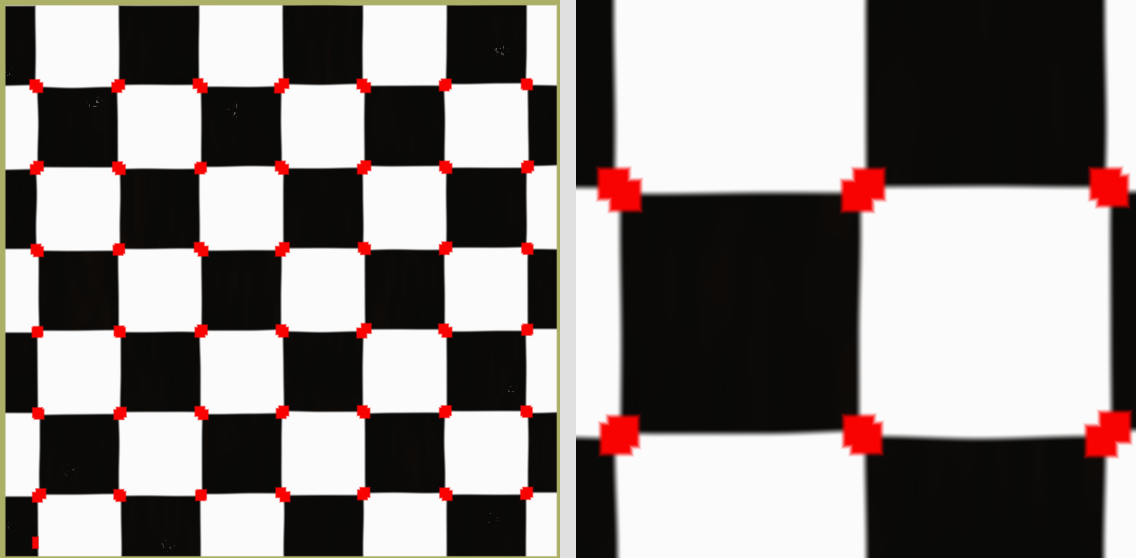
Left: the whole. Right: its middle third, enlarged.
A WebGL 2 fragment shader for this pattern:

```glsl
#version 300 es
precision highp float;
// A slightly hand-drawn black and white checkerboard in a thin olive frame,
// with blocky red markers on its corners. Squares and markers come from
// distance functions on a skewed grid; noise adds wobble, grain and specks.

#define ORIGIN vec2(0.0656, 0.1551)     // first corner, from the top left
#define PITCH vec2(0.1460, 0.1465)      // size of one square
#define INSET 0.012                     // shrink of black squares, in squares
#define EDGE_SOFT 0.019                 // half width of the grey edge
#define WOBBLE 0.014                    // unevenness of the edges
#define MARK_HALF 0.064                 // half width of a marker block
#define FRAME_LO vec2(0.0098, 0.0095)   // inner frame edge, left and top
#define FRAME_HI vec2(0.9942, 0.9968)   // inner frame edge, right and bottom
#define WHITE vec3(0.985)
#define BLACK vec3(0.040, 0.036, 0.030)
#define RED vec3(0.975, 0.008, 0.008)
#define OLIVE vec3(0.675, 0.685, 0.400)

uniform vec2 u_resolution;
out vec4 fragColor;

float hash(vec2 p) {
    return fract(sin(dot(p, vec2(127.1, 311.7))) * 43758.5453);
}

float noise(vec2 p) {
    vec2 i = floor(p), f = fract(p);
    f = f * f * (3.0 - 2.0 * f);
    return mix(mix(hash(i), hash(i + vec2(1, 0)), f.x),
               mix(hash(i + vec2(0, 1)), hash(i + vec2(1, 1)), f.x), f.y);
}

float boxDist(vec2 p, vec2 halfSize) {
    vec2 d = abs(p) - halfSize;
    return max(d.x, d.y);
}

// Coverage of a shape at distance d, blurred by at least a pixel.
float cover(float d, float soft) {
    return 1.0 - smoothstep(-soft, soft, d);
}

// Signed distance to the black squares, continuous across cells.
float checkerDist(vec2 g) {
    vec2 cell = floor(g);
    float toEdge = 0.5 - max(abs(fract(g) - 0.5).x, abs(fract(g) - 0.5).y);
    float isBlack = 1.0 - mod(cell.x + cell.y, 2.0);
    return INSET + mix(toEdge, -toEdge, isBlack);
}

// Two overlapping blocks, offset along the diagonal joining black squares.
float markerDist(vec2 g) {
    vec2 id = floor(g + 0.5);
    if (id.y < -0.5) return 1.0;
    float lean = 1.0 - 2.0 * mod(id.x + id.y, 2.0);
    vec2 shift = vec2(lean, 1.0) * mix(0.006, 0.028, hash(id + 3.7));
    vec2 p = g - id - 0.012 * (vec2(hash(id), hash(id + 9.1)) - 0.5);
    return min(boxDist(p - shift, vec2(MARK_HALF)),
               boxDist(p + shift, vec2(MARK_HALF)));
}

// Small clusters of pale dots in a few cells.
float specks(vec2 g) {
    vec2 cell = floor(g);
    vec2 center = 0.2 + 0.6 * vec2(hash(cell + 1.3), hash(cell + 5.9));
    float near = 1.0 - smoothstep(0.04, 0.12, length(fract(g) - center));
    float dots = smoothstep(0.72, 0.95, noise(g * 45.0));
    return step(0.7, hash(cell + 21.0)) * near * dots;
}

void main() {
    vec2 uv = gl_FragCoord.xy / u_resolution;
    uv.y = 1.0 - uv.y;
    float px = 1.0 / min(u_resolution.x, u_resolution.y);
    float gridPx = px / PITCH.x;

    // Grid coordinates with a slight skew
    vec2 g = (uv - ORIGIN) / PITCH;
    g.x -= 0.005 * g.y * (1.0 - 0.2 * g.x);
    g.y += 0.0036 * g.x;

    // Checkerboard with uneven edges
    vec2 wobble = vec2(noise(g * 2.3 + 11.0), noise(g * 2.3 + 37.0)) - 0.5;
    float black = cover(checkerDist(g + WOBBLE * wobble), max(EDGE_SOFT, gridPx));

    // Faint brown grain and specks in the black
    float grain = noise(g * vec2(14.0, 2.5)) * noise(g * 1.7 + 50.0);
    vec3 ink = BLACK + vec3(0.028, 0.012, 0.006) * (grain - 0.25);
    ink += 0.3 * specks(g);
    vec3 color = mix(WHITE, ink, black);

    // Corner markers and one stray smaller block
    float mark = min(markerDist(g),
                     boxDist(g - vec2(-0.045, 5.58), vec2(0.038, 0.073)));
    color = mix(color, RED, cover(mark, max(0.014, gridPx)));

    // Frame
    vec2 inside = min(uv - FRAME_LO, FRAME_HI - uv);
    color = mix(color, OLIVE, cover(min(inside.x, inside.y), max(0.0015, px)));

    fragColor = vec4(color, 1.0);
}
```
